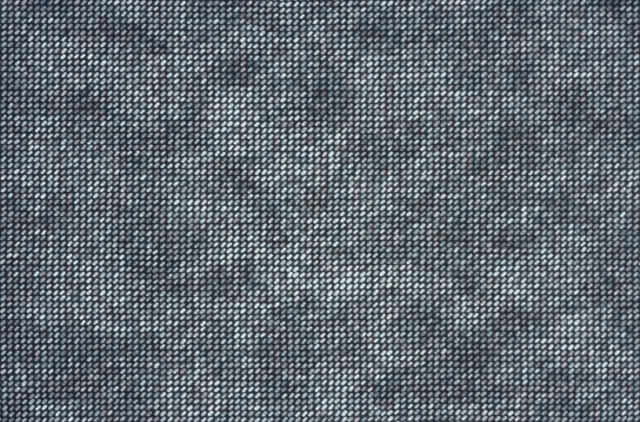
Give the GLSL for this texture, as a WebGL 2 fragment shader.

```glsl
#version 300 es
precision highp float;
// Grey woven cloth: rows of pale slanted stitches on a dark navy ground.
uniform vec2 u_resolution;
out vec4 outColor;

float hash(vec2 p) {
    vec3 q = fract(vec3(p.xyx) * vec3(0.1031, 0.1130, 0.0973));
    q += dot(q, q.yzx + 33.33);
    return fract((q.x + q.y) * q.z);
}

float valueNoise(vec2 p) {
    vec2 i = floor(p), f = fract(p);
    f = f * f * (3.0 - 2.0 * f);
    float low = mix(hash(i), hash(i + vec2(1, 0)), f.x);
    float high = mix(hash(i + vec2(0, 1)), hash(i + vec2(1, 1)), f.x);
    return mix(low, high, f.y);
}

float fbm(vec2 p) {
    float sum = 0.0, amplitude = 0.5;
    for (int i = 0; i < 4; i++) {
        sum += amplitude * valueNoise(p);
        p = p * 2.03 + 17.3;
        amplitude *= 0.5;
    }
    return sum / 0.9375;
}

float segmentDistance(vec2 p, vec2 halfAxis) {
    float along = clamp(dot(p, halfAxis) / dot(halfAxis, halfAxis), -1.0, 1.0);
    return length(p - along * halfAxis);
}

// Brightest stitch covering a point of the weave grid
float stitches(vec2 grid, float blur) {
    float best = 0.0;
    for (int y = -1; y <= 1; y++) {
        for (int x = -1; x <= 1; x++) {
            vec2 cell = floor(grid) + vec2(x, y);
            vec2 jitter = vec2(hash(cell + 11.0), hash(cell + 47.0)) - 0.5;
            vec2 local = grid - cell - 0.5 - 0.14 * jitter;
            float d = segmentDistance(local, vec2(0.15, 0.17 + 0.06 * jitter.x));
            float radius = 0.24 + 0.07 * (hash(cell + 83.0) - 0.5);
            float cover = 1.0 - smoothstep(radius - blur, radius + blur, d);
            best = max(best, cover * mix(0.72, 1.12, hash(cell + 5.0)));
        }
    }
    return best;
}

void main() {
    vec2 uv = gl_FragCoord.xy / u_resolution;
    vec2 cloth = vec2(uv.x * 1.515, uv.y);

    // 96 columns by 70 rows, gently bent by the drape of the cloth
    vec2 drift = vec2(fbm(cloth * 3.0), fbm(cloth * 3.0 + 40.0)) - 0.5;
    vec2 grid = uv * vec2(96.0, 70.0) + 0.7 * drift;
    float weave = stitches(grid, mix(0.17, 0.23, uv.x));

    // Worn patches, uneven yarn along the rows, and loose fibres
    float patches = fbm(cloth * vec2(9.0, 12.0) + 3.0) - 0.5;
    float slubs = valueNoise(grid * vec2(0.16, 0.9) + 60.0) - 0.5;
    float fibres = valueNoise(grid * 2.6 + 9.0) - 0.5;
    float fuzz = fbm(grid * 0.7 + 90.0) - 0.5;

    float tone = weave * (0.88 + 0.5 * patches + 0.22 * slubs + 0.3 * fibres);
    tone += 0.05 + 0.22 * patches + 0.14 * fuzz + 0.08 * fibres;

    // Light falls off to the corners, most at the upper left
    vec2 fromCentre = uv - vec2(0.57, 0.45);
    float falloff = dot(fromCentre, fromCentre);
    tone *= 1.1 - 0.55 * falloff;
    tone = clamp(tone, 0.0, 1.1);

    vec3 navyGround = mix(vec3(0.16, 0.18, 0.205), vec3(0.12, 0.14, 0.20), min(falloff * 2.0, 1.0));
    vec3 paleYarn = vec3(0.76, 0.815, 0.83);
    vec3 color = mix(navyGround, paleYarn, tone);

    // Faint cool and green tints from yarn to yarn
    float tint = valueNoise(grid * 0.9 + 130.0) - 0.5;
    color += tint * vec3(-0.025, 0.015, 0.03);
    outColor = vec4(color, 1.0);
}
```
